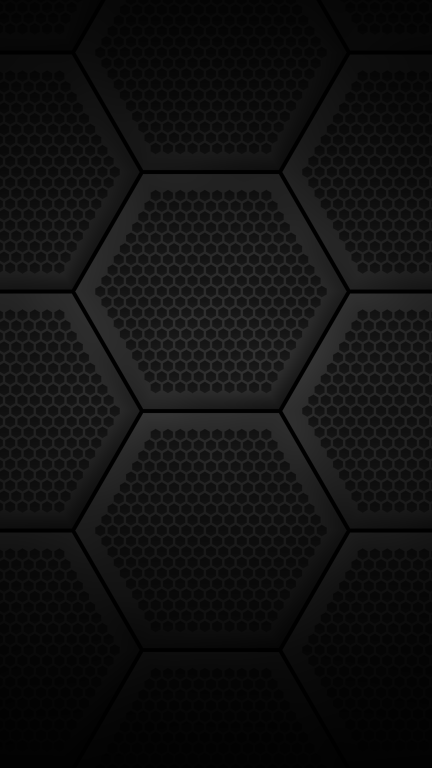
A Shadertoy shader for this pattern:

```glsl
// Dark metal panels: large flat-topped hexagons split by black seams, each
// punched with a hexagonal field of small pointy-topped holes. Both grids share
// one nearest-cell function; a soft oval light falls off towards the ends.

#define PANEL_PITCH 0.3112                  // panel height, in canvas heights
#define PANEL_ORIGIN vec2(-0.0065, 0.1204)  // one panel centre, from mid canvas
#define SEAM_HALF 0.0026                    // half width of the black seams
#define HOLE_PITCH 0.01602                  // spacing of holes along a row
#define HOLE_RADIUS 0.405                   // hole inradius, in hole pitches
#define HOLE_RINGS 9.0                      // rings of holes around the centre
#define LIGHT_CENTRE vec2(0.0, 0.05)
#define LIGHT_SIZE vec2(0.52, 0.335)
#define PANEL_TONE 0.185
#define HOLE_TONE 0.088
#define RIM_WIDTH 0.034                     // reach of the shading by the seams
#define MOTTLE 0.10                         // strength of the uneven finish

const float SQRT3 = 1.7320508;

// Offset from the nearest centre of a flat-topped hexagon grid of unit pitch.
vec2 hexOffset(vec2 p) {
    vec2 s = vec2(SQRT3, 1.0);
    vec2 a = p - s * round(p / s);
    vec2 b = p - s * (floor(p / s) + 0.5);
    return dot(a, a) < dot(b, b) ? a : b;
}

// Apothem distance from the centre of a flat-topped hexagon.
float hexRadius(vec2 p) {
    p = abs(p);
    return max(p.y, 0.5 * (SQRT3 * p.x + p.y));
}

vec2 hashGradient(vec2 cell) {
    float n = fract(sin(dot(cell, vec2(127.1, 311.7))) * 43758.5);
    return vec2(cos(6.2832 * n), sin(6.2832 * n));
}

float gradientNoise(vec2 p) {
    vec2 i = floor(p), f = fract(p);
    vec2 u = f * f * f * (f * (6.0 * f - 15.0) + 10.0);
    vec2 e = vec2(1.0, 0.0);
    float low = mix(dot(hashGradient(i), f),
                    dot(hashGradient(i + e.xy), f - e.xy), u.x);
    float high = mix(dot(hashGradient(i + e.yx), f - e.yx),
                     dot(hashGradient(i + e.xx), f - e.xx), u.x);
    return mix(low, high, u.y);
}

// Coverage of the holes; also returns the offset within the nearest hole.
float holeMask(vec2 panel, float pixel, out vec2 offset) {
    vec2 q = panel / HOLE_PITCH;
    offset = hexOffset(q.yx).yx;
    vec2 centre = abs(q - offset);
    float ring = max(centre.y * 2.0 / SQRT3, centre.x + centre.y / SQRT3);
    float d = (hexRadius(offset.yx) - HOLE_RADIUS) * HOLE_PITCH;
    return smoothstep(0.7 * pixel, -0.7 * pixel, d) * step(ring, HOLE_RINGS + 0.5);
}

void mainImage(out vec4 fragColor, in vec2 fragCoord) {
    float pixel = 1.0 / iResolution.y;
    vec2 p = (fragCoord - 0.5 * iResolution.xy) * pixel;

    // Panel grid and distance to the nearest seam
    vec2 panel = hexOffset((p - PANEL_ORIGIN) / PANEL_PITCH) * PANEL_PITCH;
    float edge = 0.5 * PANEL_PITCH - hexRadius(panel);

    // Overall light and a slightly uneven finish
    vec2 l = (p - LIGHT_CENTRE) / LIGHT_SIZE;
    float light = exp(-dot(l, l));
    light *= 1.0 + MOTTLE * gradientNoise(p * 14.0);

    // Rims catch light at upper left and fall into shadow at lower right
    float rim = 1.0 - smoothstep(0.0, RIM_WIDTH, edge);
    float facing = dot(panel, vec2(-0.6, 0.8)) / (0.5 * PANEL_PITCH);
    float rimShade = 1.0 + rim * (facing > 0.0 ? 0.15 : 0.45) * facing;

    // Holes, a little darker under their upper edge
    vec2 holeOffset;
    float hole = holeMask(panel, pixel, holeOffset);
    float holeTone = HOLE_TONE * (1.0 - 0.3 * holeOffset.y);
    float tone = light * mix(PANEL_TONE * rimShade, holeTone, hole);

    // Black seams
    tone *= smoothstep(-0.7 * pixel, 0.7 * pixel, edge - SEAM_HALF);
    fragColor = vec4(vec3(tone), 1.0);
}
```
